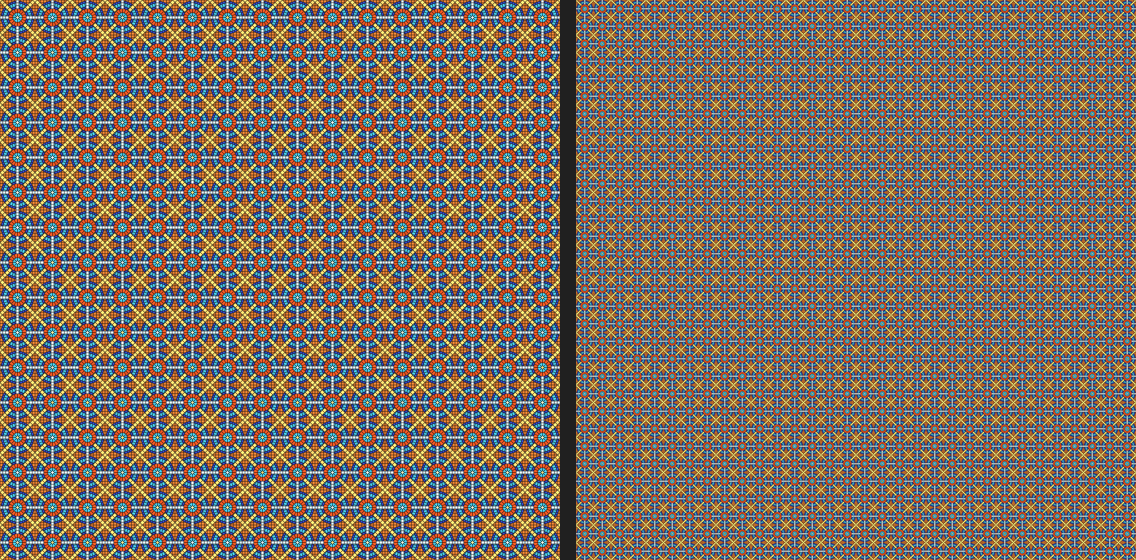
Left, the tile; right, the same tile 2 across and 2 down.
Write a Shadertoy shader that draws this pattern.

```glsl
#define REPEATS 16.0
#define GROUT 0.0055
#define BEVEL 0.016
#define TILE 0.08333333
#define HUB_RADIUS 0.135
#define RING_RADIUS 0.25
#define DISC_RADIUS 0.47
#define DIAGONAL_WIDTH 0.098
#define SPOKE_WIDTH 0.084
#define WEAR 0.14
#define SAMPLES 3

const vec3 GROUT_COLOR = vec3(0.10, 0.09, 0.09);
const vec3 ORANGE = vec3(0.93, 0.51, 0.19);
const vec3 RED = vec3(0.92, 0.33, 0.13);
const vec3 YELLOW = vec3(0.98, 0.86, 0.43);
const vec3 CYAN = vec3(0.26, 0.77, 0.88);
const vec3 BLUE = vec3(0.19, 0.28, 0.82);
const vec3 WHITE = vec3(0.88, 0.95, 0.98);

float hash(vec2 p) {
    vec3 q = fract(p.xyx * vec3(0.1031, 0.1030, 0.0973));
    q += dot(q, q.yzx + 33.33);
    return fract((q.x + q.y) * q.z);
}

// Distance from x to the nearest joint of rows with the given pitch
float jointDistance(float x, float pitch) {
    return (0.5 - abs(fract(x / pitch) - 0.5)) * pitch;
}

// Distance to the radial joints that divide a ring into equal stones
float radialJoint(float turn, float count, float radius) {
    return jointDistance(turn, 1.0 / count) * 6.2832 * radius;
}

vec3 mosaic(vec2 uv) {
    vec2 grid = uv * REPEATS;
    vec2 cell = mod(floor(grid), REPEATS);
    vec2 p = fract(grid) - 0.5;
    vec2 q = abs(p);
    float r = length(p);
    float turn = atan(p.y, p.x) / 6.2832 + 0.5;

    float across = (q.x - q.y) * 0.70711;
    float along = (q.x + q.y) * 0.70711;
    float diagonalEdge = abs(across) - 0.5 * DIAGONAL_WIDTH;
    float spokeEdge = min(q.x, q.y) - 0.5 * SPOKE_WIDTH;

    vec3 color;
    vec2 id;
    float edge;

    if (r < HUB_RADIUS) {
        // Hub: pale diamond in a ring of eight stones
        float diamond = q.x + q.y - 0.055;
        bool inside = diamond < 0.0;
        color = inside ? mix(YELLOW, WHITE, hash(cell + 5.0)) : CYAN;
        id = inside ? vec2(0.0) : vec2(floor(turn * 8.0), 1.0);
        edge = inside ? -diamond * 0.70711
             : min(min(diamond * 0.70711, HUB_RADIUS - r), radialJoint(turn, 8.0, r));
    } else if (r < RING_RADIUS) {
        // Red ring around the hub
        color = RED;
        id = vec2(floor(turn * 16.0), 2.0);
        edge = min(min(r - HUB_RADIUS, RING_RADIUS - r), radialJoint(turn, 16.0, r));
    } else if (diagonalEdge < 0.0) {
        // Diagonal bands crossing at the cell corners
        float s = 0.70711 + 0.5 * DIAGONAL_WIDTH - along;
        color = YELLOW;
        id = floor(vec2(s / DIAGONAL_WIDTH, 3.0)) + 20.0 * step(0.0, p);
        edge = min(min(-diagonalEdge, r - RING_RADIUS), jointDistance(s, DIAGONAL_WIDTH));
    } else if (spokeEdge < 0.0) {
        // White spokes joining neighbouring discs
        float s = 0.5 - max(q.x, q.y);
        color = WHITE;
        id = floor(vec2(s / TILE, 4.0)) + 20.0 * step(0.0, p.xy - p.yx);
        edge = min(min(-spokeEdge, r - RING_RADIUS), jointDistance(s, TILE));
    } else if (r < DISC_RADIUS) {
        // Three arcs between the spokes, the middle one wider
        float t = (r - RING_RADIUS) / (DISC_RADIUS - RING_RADIUS);
        float row = step(0.29, t) + step(0.73, t);
        float count = 24.0 + 8.0 * row;
        color = row == 1.0 ? CYAN : BLUE;
        id = vec2(floor(turn * count), 5.0 + row);
        float arcEdge = min(min(t, 1.0 - t), min(abs(t - 0.29), abs(t - 0.73)));
        edge = min(arcEdge * (DISC_RADIUS - RING_RADIUS), radialJoint(turn, count, r));
        edge = min(edge, min(diagonalEdge, spokeEdge));
    } else {
        // Square orange stones in the gaps between discs
        vec2 s = 0.5 - q;
        color = ORANGE;
        id = floor(s / TILE) + 20.0 * step(0.0, p) + 9.0;
        edge = min(jointDistance(s.x, TILE), jointDistance(s.y, TILE));
        edge = min(edge, min(min(diagonalEdge, spokeEdge), r - DISC_RADIUS));
    }

    // Stone shade, rounded edge and grout
    float shade = 1.0 + WEAR * (hash(id + cell * 61.0) - 0.5);
    shade *= mix(0.74, 1.08, smoothstep(GROUT, GROUT + BEVEL, edge));
    float stone = smoothstep(0.4 * GROUT, 1.4 * GROUT, edge);
    return mix(GROUT_COLOR, color * shade, stone);
}

void mainImage(out vec4 fragColor, in vec2 fragCoord) {
    vec3 sum = vec3(0.0);
    for (int j = 0; j < SAMPLES; j++) {
        for (int i = 0; i < SAMPLES; i++) {
            vec2 offset = (vec2(i, j) + 0.5) / float(SAMPLES) - 0.5;
            sum += mosaic((fragCoord + offset) / iResolution.xy);
        }
    }
    fragColor = vec4(clamp(sum / float(SAMPLES * SAMPLES), 0.0, 1.0), 1.0);
}
```
